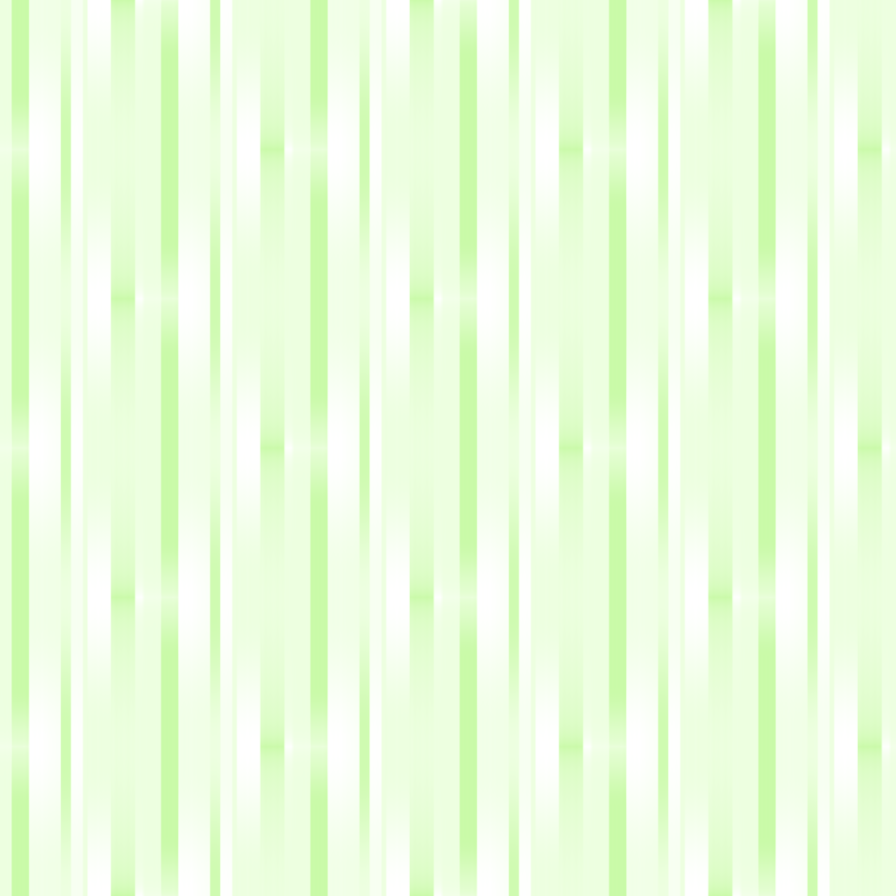
Reproduce this pattern procedurally as a Shadertoy shader.

```glsl
// Pale green vertical stripes with glowing breaks, in half-dropped columns.
#define COLUMNS 6.0        // even, so the half drop wraps
#define ROWS 3.0
#define COLUMN_SHIFT 0.43  // offset of the first column, in columns
#define EDGE_SOFTNESS 0.008
#define GRAIN_COUNT 40.0   // fine streak cells per column
#define GRAIN_AMOUNT 0.10
#define WHITE vec3(1.0)
#define BASE vec3(0.93, 1.0, 0.88)
#define GREEN vec3(0.79, 0.98, 0.66)

float hashGradient(float cell) {
    return fract(sin(mod(cell, GRAIN_COUNT) * 12.99 + 4.1) * 4375.5) * 2.0 - 1.0;
}

// One-dimensional gradient noise that wraps after GRAIN_COUNT cells
float gradientNoise(float x) {
    float cell = floor(x), f = x - cell;
    float blend = f * f * f * (f * (f * 6.0 - 15.0) + 10.0);
    return mix(hashGradient(cell) * f, hashGradient(cell + 1.0) * (f - 1.0), blend);
}

// Coverage of a vertical band from left to right
float band(float x, float left, float right, float soft) {
    return smoothstep(left - soft, left + soft, x)
         - smoothstep(right - soft, right + soft, x);
}

// Tint across a column: -1 is white, 0 is base, 1 is green.
// d is the distance from the glow: 0 at its centre, 1 midway to the next.
float stripeTint(float x, float d, float soft) {
    float glow = 1.0 - smoothstep(0.0, 0.85, d);
    float flare = exp(-d * 14.0);
    float tint = 0.0;

    // Wide white band beside the peaked green band and its bright spot
    tint -= band(x, 0.016, 0.172, soft) * glow;
    tint += band(x, 0.172, 0.336, soft)
          * (0.42 * flare + 0.5 * pow(1.0 - d, 1.6) + 0.04);
    tint -= band(x, 0.336, 0.39, soft * 1.5) * (0.8 * flare + 0.12 * glow);
    tint -= band(x, 0.39, 0.508, soft) * 0.3 * flare;

    // Main green stripe, broken at the glow
    float body = mix(0.3, 1.0, smoothstep(0.0, 0.4, d)) - 0.2 * exp(-d * 40.0);
    tint += band(x, 0.508, 0.625, soft) * body;

    // White halo, thin green stripe and narrow white stripe
    float halo = mix(0.25, 1.0, glow) * mix(1.0, 0.8, smoothstep(0.68, 0.836, x));
    tint -= band(x, 0.625, 0.836, soft) * halo;
    tint += band(x, 0.836, 0.906, soft) * 0.85 * (1.0 - smoothstep(0.1, 1.0, d));
    tint -= band(x, 0.906, 0.985, soft) * mix(0.55, 0.95, glow);
    return tint;
}

void mainImage(out vec4 fragColor, in vec2 fragCoord) {
    vec2 uv = fragCoord / iResolution.xy;

    // Column cell, with every second column dropped by half a repeat
    float across = uv.x * COLUMNS + COLUMN_SHIFT;
    float drop = 0.5 * mod(floor(across), 2.0);
    float x = fract(across);
    float d = abs(fract(uv.y * ROWS + drop) - 0.5) * 2.0;

    float soft = max(0.75 * COLUMNS / iResolution.x, EDGE_SOFTNESS);
    float tint = stripeTint(x, d, soft);
    tint += GRAIN_AMOUNT * gradientNoise(x * GRAIN_COUNT);
    tint = clamp(tint, -1.0, 1.0);

    vec3 color = mix(BASE, GREEN, max(tint, 0.0));
    color = mix(color, WHITE, max(-tint, 0.0));
    fragColor = vec4(color, 1.0);
}
```
